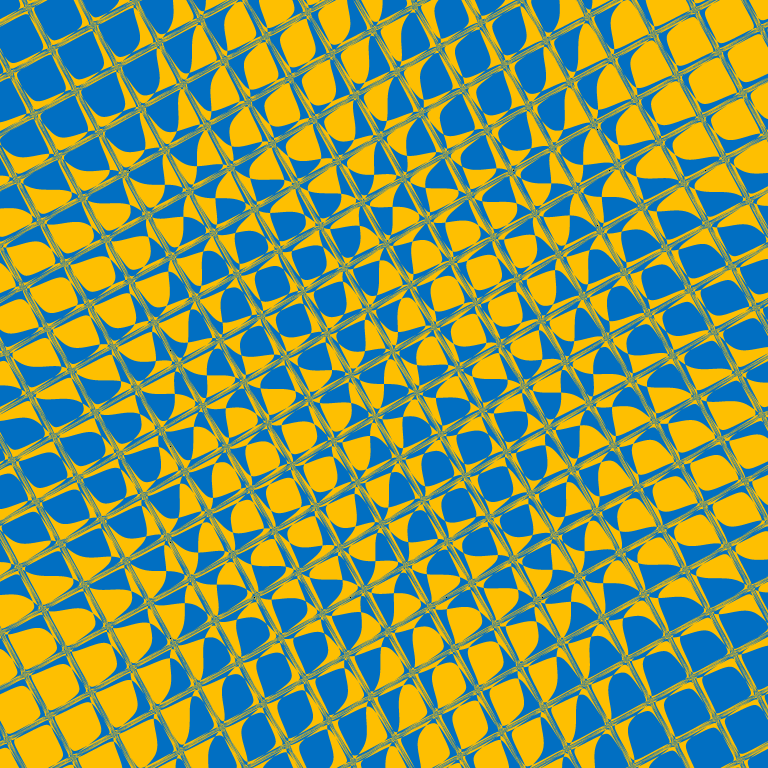
Give the GLSL for this pattern, as a Shadertoy shader.

```glsl
const vec3 YELLOW = vec3(0.995, 0.750, 0.005);
const vec3 BLUE = vec3(0.005, 0.435, 0.760);
const float TILE_SIZE = 1.0 / 16.0;    // side of one glass tile
const float TILE_ANGLE = 0.5235988;    // 30 degrees
const float CURVATURE = 0.0645;        // bending strength of each tile
const float CHECKS = 4.0;              // checker squares across the canvas
const int AA = 5;                      // samples per pixel side
const float PI = 3.14159265;

mat2 rotation(float angle) {
    float c = cos(angle), s = sin(angle);
    return mat2(c, s, -s, c);
}

// Bend the plane through a rotated grid of curved tiles
vec2 tileRefraction(vec2 p) {
    mat2 turn = rotation(TILE_ANGLE);
    vec2 q = transpose(turn) * p;
    q += CURVATURE * tan(PI * q / TILE_SIZE);
    return turn * q;
}

// Fold the plane back into the unit square at its borders
vec2 mirrorRepeat(vec2 p) {
    return 1.0 - abs(mod(p, 2.0) - 1.0);
}

float checker(vec2 p) {
    vec2 square = floor(p * CHECKS);
    return mod(square.x + square.y, 2.0);
}

void mainImage(out vec4 fragColor, in vec2 fragCoord) {
    // Average a grid of samples to smooth the edges
    float blueShare = 0.0;
    for (int j = 0; j < AA; j++) {
        for (int i = 0; i < AA; i++) {
            vec2 jitter = (vec2(i, j) + 0.5) / float(AA) - 0.5;
            vec2 p = (fragCoord + jitter - 0.5 * iResolution.xy) / iResolution.y;
            blueShare += checker(mirrorRepeat(tileRefraction(p) + 0.5));
        }
    }
    blueShare /= float(AA * AA);
    fragColor = vec4(mix(YELLOW, BLUE, blueShare), 1.0);
}
```
